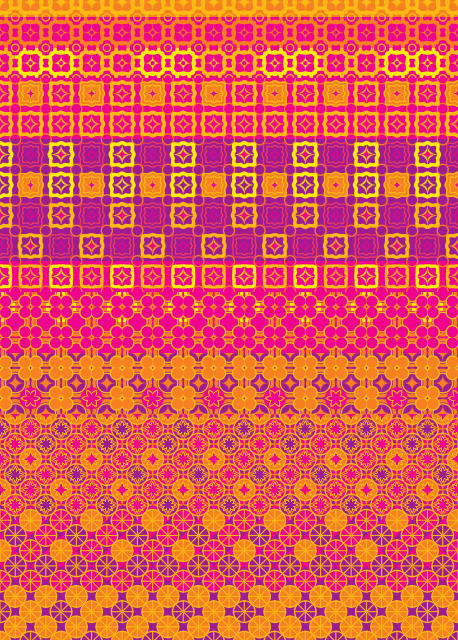
This pattern is drawn by a Shadertoy shader. Its source:

```glsl
const vec3 PINK = vec3(0.94, 0.01, 0.55);
const vec3 PURPLE = vec3(0.62, 0.11, 0.57);
const vec3 ORANGE = vec3(0.97, 0.50, 0.13);
const vec3 AMBER = vec3(0.99, 0.73, 0.07);
const vec3 YELLOW = vec3(1.0, 0.93, 0.03);
const vec2 GRID = vec2(15.0, 21.0);
const float TAU = 6.2831853;
const float THIN = 0.022;

void fill(inout vec3 color, vec3 ink, float d, float aa) {
    color = mix(color, ink, smoothstep(aa, -aa, d));
}

void stroke(inout vec3 color, vec3 ink, float d, float halfWidth, float aa) {
    fill(color, ink, abs(d) - halfWidth, aa);
}

// Rounded square with a lobed rim
float scallop(vec2 p, float radius) {
    vec2 s = p * p;
    float body = pow(dot(s, s), 0.25);
    return body - radius - 0.025 * cos(8.0 * atan(p.y, p.x));
}

float quatrefoil(vec2 p) {
    return length(abs(p) - 0.18) - 0.205;
}

// Concave four-pointed star
float astroid(vec2 p, float size) {
    return (size - length(abs(p) - size)) * 0.8;
}

float star(vec2 p, float points, float radius) {
    float wedge = abs(fract(atan(p.y, p.x) / TAU * points + 0.5) - 0.5) * 2.0;
    return (length(p) - radius * mix(1.0, 0.5, wedge)) * 0.75;
}

float spokes(vec2 p, float count) {
    float wedge = fract(atan(p.y, p.x) / TAU * count + 0.5) - 0.5;
    return length(p) * abs(sin(wedge * TAU / count));
}

float starInside(vec2 p, float size) {
    return max(astroid(p, size), max(abs(p.x), abs(p.y)) - size);
}

// Dense interlaced rings of the top rows
vec3 lace(vec2 p, float column, float row, float aa) {
    vec2 h = abs(p);
    float phase = mod(column, 4.0);
    bool bright = row > 1.5 && phase > 0.5 && phase < 2.5;
    vec3 thread = bright ? YELLOW : (row == 1.0 ? ORANGE : AMBER);
    vec3 color = row < 0.5 ? ORANGE : PINK;
    float side = length(vec2(max(h.x, h.y) - 0.5, min(h.x, h.y)));
    stroke(color, thread, length(h - 0.5) - 0.3, 0.05, aa);
    stroke(color, thread, side - 0.19, 0.04, aa);
    stroke(color, thread, scallop(p, 0.36), 0.045, aa);
    fill(color, thread, starInside(p, 0.24), aa);
    fill(color, row < 0.5 ? AMBER : PINK, length(p) - 0.07, aa);
    stroke(color, AMBER, length(h - 0.5) - 0.12, THIN, aa);
    return color;
}

// Lobed frames around a four-pointed star
vec3 frameTile(vec2 p, float column, float row, float aa) {
    bool even = mod(column, 2.0) < 0.5;
    bool bold = row == 4.0 || row == 9.0 || even != (row == 8.0);
    bool solid = !even && (row == 3.0 || row == 6.0);
    vec3 ground = row > 4.5 && row < 8.5 ? PURPLE : PINK;
    vec3 thread = even && (row == 5.0 || row == 6.0 || row == 9.0) ? YELLOW : AMBER;
    vec3 color = ground;
    stroke(color, ORANGE, length(abs(p) - 0.5) - 0.18, THIN, aa);
    float frame = mix(scallop(p, 0.42), quatrefoil(p), 0.4 * smoothstep(7.0, 9.0, row));
    if (bold) {
        fill(color, thread, frame, aa);
        fill(color, ground, scallop(p, 0.295), aa);
        fill(color, thread, starInside(p, 0.32), aa);
        fill(color, row == 6.0 ? PURPLE : PINK, starInside(p, 0.2), aa);
    } else {
        vec3 ink = solid ? AMBER : mix(PINK, ORANGE, 0.45);
        if (solid) fill(color, ORANGE, frame, aa);
        stroke(color, ink, frame + 0.03, THIN, aa);
        stroke(color, ink, scallop(p, 0.27), THIN, aa);
        fill(color, solid ? AMBER : PINK, starInside(p, 0.25), aa);
        fill(color, solid ? PINK : PURPLE, starInside(p, 0.15), aa);
    }
    return color;
}

// Quatrefoils set between crescents
vec3 foilTile(vec2 p, float column, float row, float aa) {
    bool even = mod(column, 2.0) < 0.5;
    bool dark = row > 11.5;
    vec3 color = dark ? PURPLE : PINK;
    float corner = length(abs(p) - 0.5);
    stroke(color, even && row == 10.0 ? YELLOW : ORANGE, corner - 0.42, 0.055, aa);
    fill(color, dark ? ORANGE : PINK, starInside(abs(p) - 0.5, 0.26), aa);
    stroke(color, AMBER, corner - 0.32, THIN, aa);
    if (row == 13.0 && !even) {
        fill(color, PINK, length(p) - 0.36, aa);
        stroke(color, AMBER, star(p, 6.0, 0.3), THIN, aa);
    } else {
        fill(color, dark ? ORANGE : PINK, quatrefoil(p), aa);
        stroke(color, AMBER, quatrefoil(p), THIN, aa);
        stroke(color, dark ? AMBER : ORANGE, length(p) - 0.06, THIN, aa);
    }
    return color;
}

// Touching discs on two interleaved lattices
vec3 discs(vec2 q, float aa) {
    vec2 whole = round(q), between = round(q - 0.5) + 0.5;
    vec2 center = distance(q, whole) < distance(q, between) ? whole : between;
    vec2 p = q - center;
    float level = center.y;
    bool onGrid = fract(level) < 0.25;
    bool paired = mod(center.x + level, 2.0) < 0.5;
    bool hot = level > 19.25 ? !onGrid || !paired
             : level < 13.75 || (onGrid && paired && level > 14.5 && level < 18.5);
    bool violet = level > 18.25 ? level != 19.0 : paired;
    vec3 color = violet && level < 19.25 ? PINK : PURPLE;
    float rim = length(p) - 0.352;
    bool block = hot && level < 16.75;
    fill(color, hot ? ORANGE : (violet ? PURPLE : PINK), block ? scallop(p, 0.34) : rim, aa);
    if (level < 16.75) {
        stroke(color, ORANGE, length(abs(p) - 0.5) - 0.5, THIN, aa);
        if (block) fill(color, PINK, star(p, 4.0, 0.19), aa);
        stroke(color, AMBER, star(p, 8.0, 0.25), THIN, aa);
    } else {
        stroke(color, AMBER, max(spokes(p, 8.0), rim), THIN * 0.8, aa);
    }
    stroke(color, AMBER, rim, THIN, aa);
    return color;
}

void mainImage(out vec4 fragColor, in vec2 fragCoord) {
    vec2 uv = fragCoord / iResolution.xy;
    vec2 q = vec2(uv.x, 1.0 - uv.y) * GRID - vec2(0.0, 0.07);
    vec2 cell = floor(q + 0.5);
    vec2 p = q - cell;
    float aa = 0.7 * GRID.y / iResolution.y;
    vec3 color;
    if (cell.y < 2.5) color = lace(p, cell.x, cell.y, aa);
    else if (cell.y < 9.5) color = frameTile(p, cell.x, cell.y, aa);
    else if (cell.y < 13.5) color = foilTile(p, cell.x, cell.y, aa);
    else color = discs(q, aa);
    fragColor = vec4(color, 1.0);
}
```
